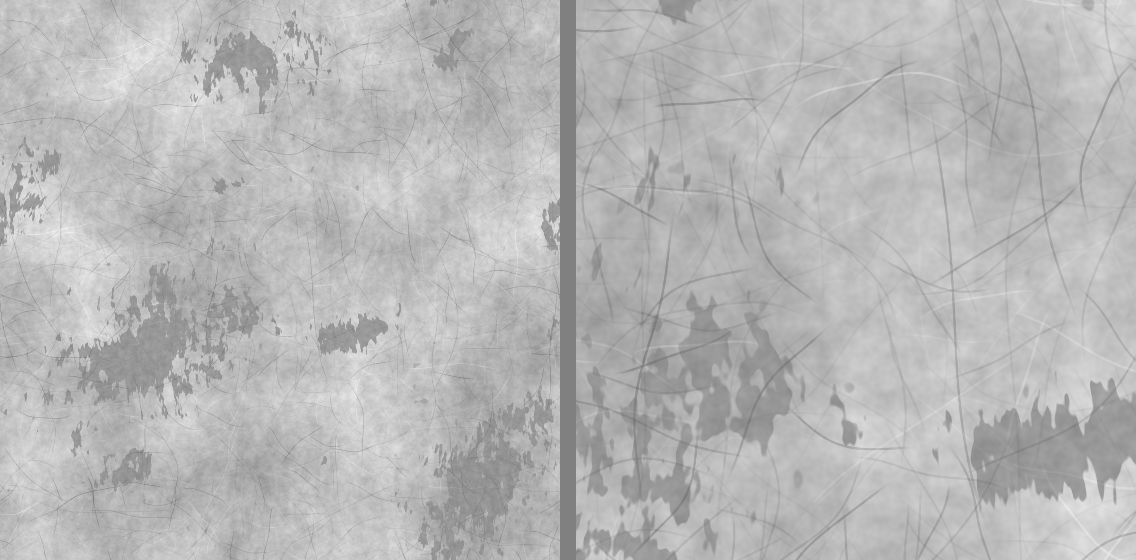
Left, the full canvas; right, a detail of the centre.
Give the GLSL for this texture, as a WebGL 2 fragment shader.

```glsl
#version 300 es
precision highp float;
// Worn, scratched grey plaster that tiles: cloudy wrapped noise with fine grain,
// ragged dark stains broken up by streaky noise, and a web of hair-thin curved
// scratches scattered over several wrapping grids.

uniform vec2 u_resolution;
out vec4 fragColor;

const float BASE_GREY = 0.748;
const float STAIN_GREY = 0.565;
const float STAIN_OPACITY = 0.85;
const float CLOUD_CONTRAST = 0.165;
const float BRUSH_CONTRAST = 0.035;
const float GRAIN_CONTRAST = 0.05;
const float SCRATCH_CONTRAST = 0.125;
const float SCRATCH_HALF_WIDTH = 0.0007;
const int SCRATCH_LAYERS = 14;
const int STAIN_COUNT = 10;
const float STAIN_SIZE = 0.155;
const float STAIN_DECAY = 0.24;
const vec2 STAIN_START = vec2(0.27, 0.38);
const vec2 STAIN_STEP = vec2(0.59, 0.755);
const float TAU = 6.28318;

vec3 hash3(vec2 cell, int seed) {
    uvec3 v = uvec3(ivec3(ivec2(cell), seed));
    v = v * 1664525u + 1013904223u;
    for (int k = 0; k < 2; k++) {
        v.x += v.y * v.z;
        v.y += v.z * v.x;
        v.z += v.x * v.y;
        v ^= v >> 16u;
    }
    return vec3(v) * exp2(-32.0);
}

float cornerSlope(vec2 cell, vec2 offset, vec2 period, int seed) {
    float angle = TAU * hash3(mod(cell, period), seed).x;
    return dot(vec2(cos(angle), sin(angle)), offset);
}

// Gradient noise that wraps after a whole number of cells.
float noise(vec2 uv, vec2 period, int seed) {
    vec2 p = uv * period, i = floor(p), f = p - i;
    vec2 s = f * f * f * (f * (f * 6.0 - 15.0) + 10.0);
    vec2 e = vec2(1.0, 0.0);
    float low = mix(cornerSlope(i, f, period, seed),
                    cornerSlope(i + e.xy, f - e.xy, period, seed), s.x);
    float high = mix(cornerSlope(i + e.yx, f - e.yx, period, seed),
                     cornerSlope(i + e.xx, f - e.xx, period, seed), s.x);
    return mix(low, high, s.y);
}

float fbm(vec2 uv, vec2 period, int octaves, float gain, int seed) {
    float sum = 0.0, amp = 1.0;
    for (int k = 0; k < octaves; k++) {
        sum += amp * noise(uv, period, seed + k);
        period *= 2.0;
        amp *= gain;
    }
    return sum;
}

// Tilted ellipses on an even sequence, largest first; positive inside.
float stainField(vec2 uv) {
    float field = -2.0;
    for (int k = 0; k < STAIN_COUNT; k++) {
        float n = float(k);
        vec2 d = fract(uv - STAIN_START - n * STAIN_STEP + 0.5) - 0.5;
        float tilt = 0.55 + 0.5 * sin(n * 2.4);
        float c = cos(tilt), s = sin(tilt);
        vec2 q = vec2(c * d.x + s * d.y, c * d.y - s * d.x);
        float size = STAIN_SIZE * exp(-STAIN_DECAY * n);
        field = max(field, 1.0 - length(q / (size * vec2(1.0, 0.52))));
    }
    return field;
}

// One bent, wavering hair per cell; dark ones positive, light ones negative.
float scratchLayer(vec2 uv, float cells, int seed, float px) {
    vec2 p = uv * cells, home = floor(p);
    float sum = 0.0;
    for (int k = 0; k < 9; k++) {
        vec2 cell = home + vec2(k % 3 - 1, k / 3 - 1);
        vec3 place = hash3(mod(cell, cells), seed);
        vec3 shape = hash3(mod(cell, cells), seed + 1);
        vec2 d = p - cell - place.xy;
        float c = cos(TAU * place.z), s = sin(TAU * place.z);
        vec2 q = vec2(c * d.x + s * d.y, c * d.y - s * d.x);
        float reach = mix(0.4, 0.9, shape.x);
        float bend = (shape.y - 0.5) * 0.9;
        float wobble = 0.025 * sin(q.x * 6.0 + shape.z * 40.0);
        float dist = abs(q.y - bend * q.x * q.x - wobble);
        dist /= cells * length(vec2(1.0, 2.0 * bend * q.x));
        float line = 1.0 - smoothstep(SCRATCH_HALF_WIDTH - 0.5 * px, SCRATCH_HALF_WIDTH + 0.5 * px, dist);
        line *= 1.0 - smoothstep(0.6 * reach, reach, abs(q.x));
        float strength = mix(0.15, 1.0, pow(fract(shape.z * 7.0), 3.0));
        sum += line * (shape.z < 0.28 ? -0.6 : 1.0) * strength;
    }
    return sum;
}

void main() {
    vec2 uv = gl_FragCoord.xy / u_resolution;
    float px = 1.0 / min(u_resolution.x, u_resolution.y);

    // Clouded ground, faint brushing and grain
    vec2 warp = 0.02 * vec2(noise(uv, vec2(7.0), 11), noise(uv, vec2(7.0), 12));
    float grey = BASE_GREY + CLOUD_CONTRAST * fbm(uv + warp, vec2(4.0), 5, 0.62, 20);
    grey += BRUSH_CONTRAST * fbm(uv + 2.0 * warp, vec2(40.0, 9.0), 2, 0.6, 30);

    // Stains with streaked edges, loose flakes and small specks
    float streaks = fbm(uv + 1.5 * warp, vec2(64.0, 26.0), 3, 0.7, 40);
    float ragged = 1.1 * fbm(uv, vec2(13.0), 3, 0.6, 50) + 0.95 * streaks;
    float stain = smoothstep(-0.07, 0.13, stainField(uv) + ragged - 0.08);
    float speckZone = 0.3 * noise(uv, vec2(6.0), 60);
    float specks = smoothstep(0.5, 0.62, noise(uv + warp, vec2(75.0, 52.0), 61) + speckZone);
    float cover = max(stain, 0.6 * specks);
    grey = mix(grey, STAIN_GREY, STAIN_OPACITY * cover);
    grey += GRAIN_CONTRAST * fbm(uv, vec2(64.0), 3, 0.75, 70);

    // Scratches from long and sparse to short and dense
    float scratches = 0.0;
    for (int k = 0; k < SCRATCH_LAYERS; k++)
        scratches += scratchLayer(uv, float(k + 3), 100 + 2 * k, px);
    grey -= SCRATCH_CONTRAST * clamp(scratches, -0.6, 1.3) * (1.0 - 0.4 * cover);

    fragColor = vec4(vec3(clamp(grey, 0.0, 1.0)), 1.0);
}
```
